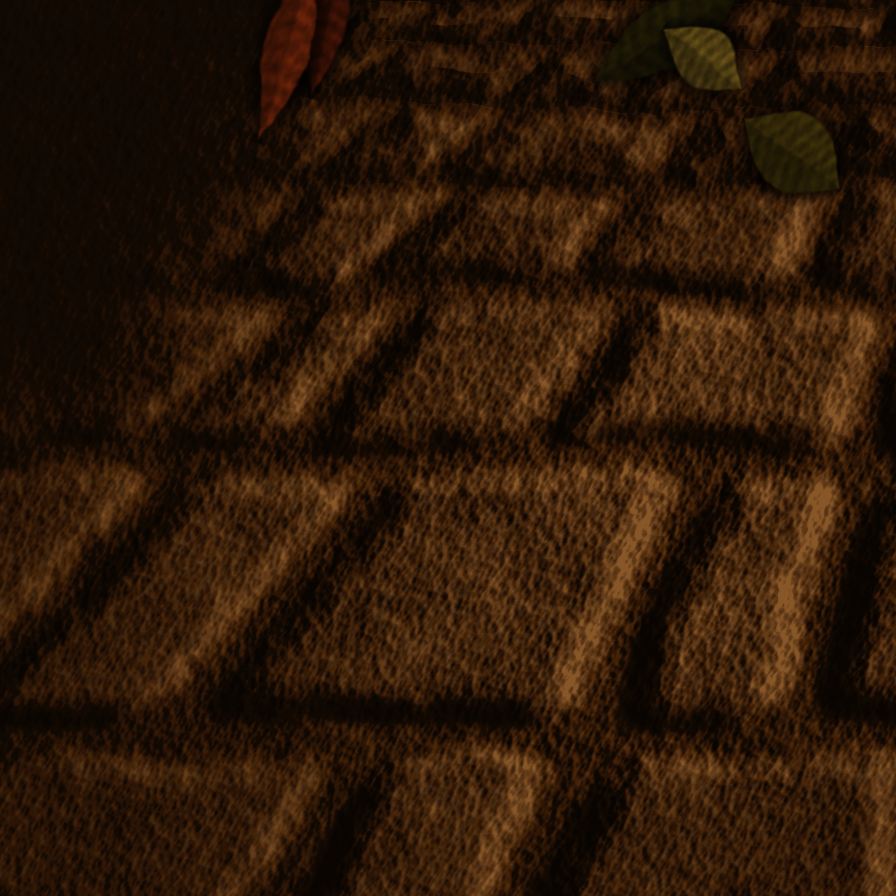
Give the GLSL for this texture, as a Shadertoy shader.

```glsl
// Old slanted cobbles at dusk, receding in perspective, with a few fallen leaves.
// Jittered rows of rounded boxes form a height field; cellular grain roughens it,
// and the slope towards a low light on the right picks a tone on an earth ramp.

const vec3 SOOT  = vec3(0.07, 0.035, 0.008);
const vec3 UMBER = vec3(0.17, 0.08, 0.02);
const vec3 RUST  = vec3(0.27, 0.14, 0.03);
const vec3 BROWN = vec3(0.25, 0.15, 0.06);
const vec3 TAN   = vec3(0.37, 0.22, 0.09);
const vec3 SAND  = vec3(0.53, 0.34, 0.155);

const float HORIZON = 1.4;   // height at which the rows would vanish
const float ROWS = 3.6;
const float COLUMNS = 3.3;
const float SLANT = 0.85;    // sideways lean of the joints

float hash(vec2 p) {
    vec3 q = fract(p.xyx * 0.1031);
    q += dot(q, q.yzx + 33.33);
    return fract((q.x + q.y) * q.z);
}

// Cellular noise: distance to the nearest scattered point
float cells(vec2 p) {
    vec2 cell = floor(p);
    float nearest = 4.0;
    for (int y = -1; y <= 1; y++)
    for (int x = -1; x <= 1; x++) {
        vec2 c = cell + vec2(x, y);
        vec2 d = c + vec2(hash(c), hash(c + 57.3)) - p;
        nearest = min(nearest, dot(d, d));
    }
    return sqrt(nearest);
}

// Layered sines, roughly -1 to 1
float waves(vec2 p) {
    float sum = 0.0, amplitude = 0.5;
    for (int i = 0; i < 5; i++) {
        sum += amplitude * sin(p.x + 1.7 * sin(p.y));
        p = mat2(0.8, 0.6, -0.6, 0.8) * p * 1.9 + 2.3;
        amplitude *= 0.6;
    }
    return sum;
}

// Stone flecks, drawn out along the lean of the joints
float grain(vec2 p) {
    vec2 g = mat2(0.84, 0.54, -0.54, 0.84) * p * vec2(1.0, 1.0);
    g.y *= 0.62;
    return 0.6 * cells(g * 85.0) + 0.4 * cells(g * 170.0 + 9.0);
}

float jointAt(float column, float row) {
    return column + 0.5 * hash(vec2(column + 20.0, row * 7.0 + 3.0));
}

// x: depth inside the nearest stone (negative in the joints), y: stone id
vec2 cobble(vec2 p) {
    p += 0.011 * vec2(waves(p * 13.0), waves(p * 11.0 + 5.0));
    float depth = HORIZON - p.y;
    float v = ROWS / depth + 0.05;
    float row = floor(v);
    float u = COLUMNS * (p.x - SLANT * p.y) / depth + 0.37 * row;
    float column = floor(u);
    if (u < jointAt(column, row)) column -= 1.0;
    float left = jointAt(column, row), right = jointAt(column + 1.0, row);
    vec2 scale = vec2(0.77 * depth / COLUMNS, depth * depth / ROWS);
    vec2 local = vec2(u - 0.5 * (left + right), fract(v) - 0.5) * scale;
    vec2 size = vec2(0.5 * (right - left), 0.5) * scale - 0.019 * depth;
    float corner = 0.03 * depth;
    vec2 q = abs(local) - size + corner;
    float d = length(max(q, 0.0)) + min(max(q.x, q.y), 0.0) - corner;
    return vec2(-d, hash(vec2(column + 40.0, row)));
}

// Top-left corner where the stones sink into dark mud
float mudCover(vec2 p) {
    float side = p.x - 0.1 - 0.45 * (p.y - 0.5) + 0.03 * waves(p * 17.0);
    return (1.0 - smoothstep(-0.1, 0.13, side)) * smoothstep(0.42, 0.62, p.y);
}

float stoneHeight(vec2 p) {
    float rise = smoothstep(-0.014, 0.032, cobble(p).x);
    return 0.04 * rise * (1.0 - 0.8 * mudCover(p));
}

float surface(vec2 p) {
    return stoneHeight(p) + 0.0065 * grain(p) + 0.003 * waves(p * 38.0);
}

vec3 earth(float tone, vec3 middle) {
    vec3 c = SOOT * mix(0.45, 1.0, smoothstep(-0.12, 0.1, tone));
    c = mix(c, UMBER, smoothstep(0.08, 0.27, tone));
    c = mix(c, middle, smoothstep(0.25, 0.46, tone));
    c = mix(c, TAN, smoothstep(0.44, 0.66, tone));
    return mix(c, SAND, smoothstep(0.64, 0.95, tone));
}

vec3 paintLeaf(vec3 ground, vec2 p, vec2 stem, vec2 tip, float width, vec3 colour) {
    vec2 axis = tip - stem;
    float span = length(axis);
    vec2 along = axis / span;
    float t = dot(p - stem, along) / span;
    float across = dot(p - stem, vec2(-along.y, along.x)) + 0.004 * waves(p * 30.0);
    float inside = width * sin(3.1416 * clamp(t, 0.0, 1.0)) - abs(across);
    float shadow = 0.6 * smoothstep(-0.02, 0.004, inside) * step(abs(t - 0.5), 0.5);
    float fold = 0.75 + 0.3 * smoothstep(-0.003, 0.003, across);
    float veins = 0.9 + 0.12 * sin(60.0 * t - 150.0 * abs(across));
    vec3 leaf = colour * fold * veins * (0.65 + 0.6 * grain(p));
    return mix(ground * (1.0 - shadow), leaf, smoothstep(0.0, 0.005, inside));
}

void mainImage(out vec4 fragColor, in vec2 fragCoord) {
    vec2 p = fragCoord / iResolution.y;
    vec2 stone = cobble(p);
    float mud = mudCover(p);
    float top = smoothstep(-0.008, 0.012, stone.x) * (1.0 - mud);

    // Low light from the right, and the shade each stone throws
    vec2 toLight = vec2(0.0016, 0.0005);
    float lit = (surface(p - toLight) - surface(p + toLight)) / (2.0 * length(toLight));
    vec2 reach = vec2(0.026, 0.016) * (HORIZON - p.y);
    float shade = smoothstep(0.004, 0.03, stoneHeight(p + reach) - stoneHeight(p));

    // Pool of lamplight at the lower right
    vec2 offset = (p - vec2(0.72, 0.38)) * vec2(1.25, 1.45);
    float glow = (0.48 + 0.68 * exp(-2.0 * dot(offset, offset))) * (1.0 - 0.5 * mud);

    float albedo = mix(0.25, 0.37 + 0.14 * stone.y, top);
    albedo *= 0.65 + 0.75 * grain(p) + 0.22 * waves(p * 24.0 + 3.0);
    float tone = glow * (albedo + 0.42 * lit) * (1.0 - 0.8 * shade) - 0.07 * shade;
    vec3 colour = earth(tone, mix(RUST, BROWN, top * smoothstep(0.2, 0.7, grain(p + 3.0))));

    // Fallen leaves along the far edge
    colour = paintLeaf(colour, p, vec2(0.66, 0.91), vec2(0.83, 1.01), 0.04, vec3(0.12, 0.10, 0.02));
    colour = paintLeaf(colour, p, vec2(0.74, 0.97), vec2(0.83, 0.90), 0.034, vec3(0.36, 0.28, 0.08));
    colour = paintLeaf(colour, p, vec2(0.83, 0.87), vec2(0.94, 0.79), 0.048, vec3(0.22, 0.17, 0.03));
    colour = paintLeaf(colour, p, vec2(0.385, 1.06), vec2(0.345, 0.89), 0.022, vec3(0.25, 0.07, 0.02));
    colour = paintLeaf(colour, p, vec2(0.355, 1.06), vec2(0.288, 0.84), 0.026, vec3(0.38, 0.12, 0.03));
    fragColor = vec4(colour, 1.0);
}
```
